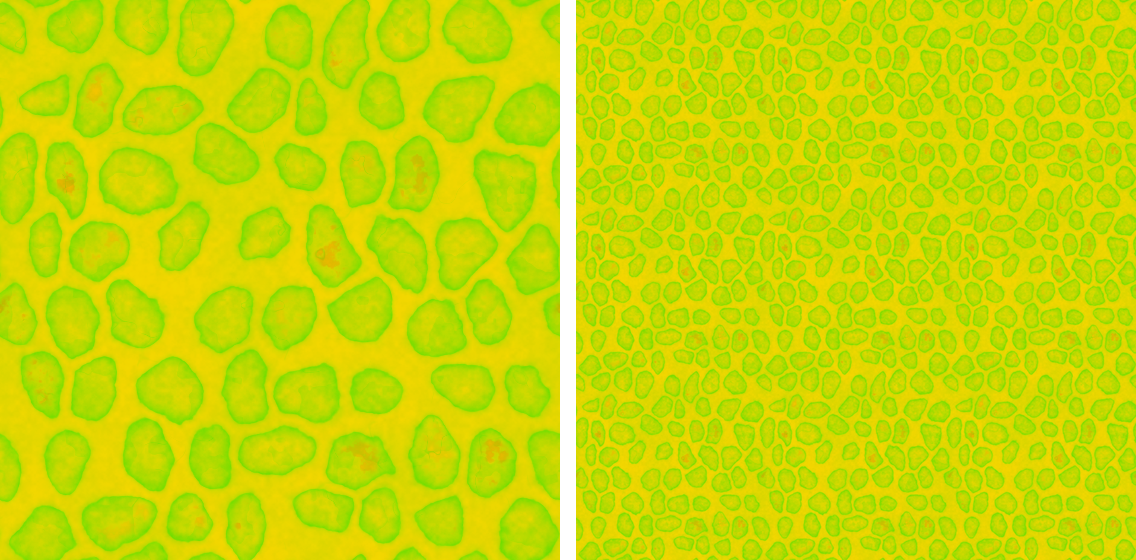
Left: one tile. Right: repeated 3 by 3.
A Shadertoy shader for this texture:

```glsl
// Rounded field stones set in yellow mortar, tinted from orange-yellow to green.
// Egg-shaped distance fields sit on a jittered brick grid; wrapped noise roughens
// their outlines, and the depth inside each stone drives its green rim.

const float GRID = 8.0;          // stones per canvas side (even, so rows wrap)
const float MORTAR_GAP = 0.018;  // least joint width between neighbours
const float MORTAR_RED = 0.915;
const float STONE_RED = 0.835;
const float RIM_RED = 0.47;

float hash(vec2 p, float seed) {
    return fract(sin(dot(p, vec2(127.1, 311.7)) + seed * 74.7) * 43758.5453);
}

// Value noise that wraps after a whole number of cells
float noise(vec2 uv, float period, float seed) {
    vec2 p = uv * period;
    vec2 cell = floor(p);
    vec2 f = p - cell;
    f = f * f * (3.0 - 2.0 * f);
    vec2 a = mod(cell, period);
    vec2 b = mod(cell + 1.0, period);
    return mix(mix(hash(a, seed), hash(vec2(b.x, a.y), seed), f.x),
               mix(hash(vec2(a.x, b.y), seed), hash(b, seed), f.x), f.y);
}

float fbm(vec2 uv, float period, float seed) {
    float sum = 0.0;
    float weight = 0.5;
    for (int i = 0; i < 4; i++) {
        sum += weight * noise(uv, period, seed + float(i));
        period *= 2.0;
        weight *= 0.5;
    }
    return sum / 0.9375;
}

vec2 warp(vec2 uv, float period, float seed) {
    return vec2(fbm(uv, period, seed), fbm(uv, period, seed + 9.0)) - 0.5;
}

// Thin wandering line where the noise crosses its middle value
float crack(vec2 uv, float period, float width, float seed) {
    return 1.0 - smoothstep(0.0, width, abs(fbm(uv, period, seed) - 0.5));
}

// Signed distance to one randomly turned, egg-shaped stone
float stoneDistance(vec2 p, vec2 id) {
    float size = mix(0.039, 0.060, sqrt(hash(id, 3.0)));
    float stretch = mix(1.03, 1.34, hash(id, 4.0));
    float angle = (hash(id, 5.0) - 0.5) * 1.1;
    angle += 1.45 * step(0.72, hash(id, 6.0));
    float c = cos(angle);
    float s = sin(angle);
    p = mat2(c, -s, s, c) * p + 0.00001;
    vec2 radii = size * vec2(1.0 / stretch, stretch);
    p.x *= 1.0 + (hash(id, 7.0) - 0.5) * 0.6 * clamp(p.y / radii.y, -1.2, 1.2);
    float turn = atan(p.y, p.x);
    radii *= 1.0 + 0.05 * cos(3.0 * turn + 6.28 * hash(id, 8.0))
                 + 0.03 * cos(5.0 * turn + 6.28 * hash(id, 9.0));
    float k = length(p / radii);
    return k * (k - 1.0) / length(p / (radii * radii));
}

// x: distance to the nearest stone, kept apart from the next; y: its random tint
vec2 stoneField(vec2 uv) {
    vec2 g = uv * GRID;
    float nearest = 1.0;
    float second = 1.0;
    float tint = 0.0;
    for (int j = -1; j <= 1; j++) {
        float row = floor(g.y) + float(j);
        float shift = 0.5 * mod(row, 2.0);
        for (int i = -1; i <= 1; i++) {
            vec2 cell = vec2(floor(g.x - shift) + float(i), row);
            vec2 id = mod(cell, GRID);
            vec2 jitter = (vec2(hash(id, 1.0), hash(id, 2.0)) - 0.5) * 0.36;
            vec2 center = cell + vec2(shift, 0.0) + 0.5 + jitter;
            float d = stoneDistance((g - center) / GRID, id);
            if (d < nearest) {
                second = nearest;
                nearest = d;
                tint = hash(id, 11.0);
            } else {
                second = min(second, d);
            }
        }
    }
    float joint = 0.5 * (nearest - second + MORTAR_GAP);
    float blend = max(0.010 - abs(nearest - joint), 0.0);
    return vec2(max(nearest, joint) + blend * blend / 0.040, tint);
}

void mainImage(out vec4 fragColor, in vec2 fragCoord) {
    vec2 uv = fragCoord / iResolution.xy;
    vec2 bent = uv + 0.07 * warp(uv, 4.0, 20.0) + 0.016 * warp(uv, 32.0, 40.0);
    vec2 stone = stoneField(bent);
    float d = stone.x;
    float edge = max(1.0 / iResolution.y, 0.0015);
    float inside = 1.0 - smoothstep(-edge, edge, d);
    float grain = fbm(uv, 96.0, 60.0) - 0.5;
    float patches = fbm(uv, 24.0, 70.0);

    // Mortar: soft clouds, rare hairlines and a green stain around each stone
    float mortar = MORTAR_RED + 0.17 * (fbm(uv, 7.0, 80.0) - 0.5) + 0.10 * grain;
    mortar -= 0.05 * crack(uv, 5.0, 0.006, 90.0) * smoothstep(0.5, 0.65, patches);
    mortar -= 0.20 * exp(-max(d, 0.0) / 0.0045);

    // Stone: deep rim, broken facets, fractures and mottling
    float rimWidth = mix(0.005, 0.015, noise(uv, 20.0, 100.0));
    float face = STONE_RED + 0.025 * (stone.y - 0.5) + 0.22 * (patches - 0.5);
    float facet = fbm(uv, 14.0, 110.0);
    face -= 0.09 * smoothstep(0.54, 0.56, facet) * (1.0 - smoothstep(0.56, 0.70, facet));
    face -= 0.13 * crack(uv, 11.0, 0.012, 120.0) * smoothstep(0.45, 0.6, patches);
    float rock = mix(RIM_RED, face, 1.0 - exp(min(d, 0.0) / rimWidth)) + 0.20 * grain;

    // Green stays nearly level while red carries the pattern; ochre marks some faces
    float red = clamp(mix(mortar, rock, inside), 0.25, 0.95);
    float green = 0.87 - 0.077 * (red - 0.52) + 0.03 * grain;
    float ochre = smoothstep(0.50, 0.68, patches + 0.5 * grain) * smoothstep(0.4, 1.0, stone.y);
    green -= 0.13 * ochre * inside * smoothstep(0.008, 0.022, -d);
    fragColor = vec4(red, green, 0.0, 1.0);
}
```
